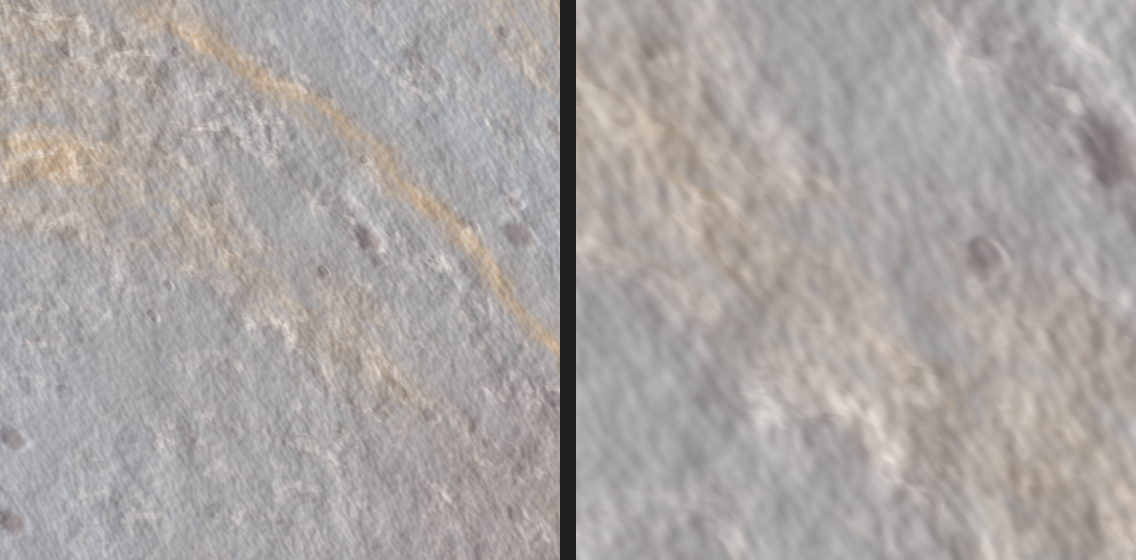
Left: the whole. Right: its middle third, enlarged.
Write a Shadertoy shader that draws this texture.

```glsl
#define GREY vec3(0.655, 0.645, 0.650)
#define COOL vec3(0.660, 0.668, 0.688)
#define DUSK vec3(0.625, 0.590, 0.585)
#define OCHRE vec3(0.765, 0.665, 0.555)
#define PALE vec3(0.810, 0.785, 0.770)
#define PIT_FLOOR vec3(0.500, 0.430, 0.430)
#define LIGHT_DIR vec2(-0.96, 0.28)
#define GRAIN_ANGLE -0.9
#define SHADE 0.066
#define PIT_COUNT 15
#define PIT_DEPTH 1.9

vec2 hash2(vec2 p) {
    vec3 v = fract(p.xyx * vec3(0.1031, 0.1030, 0.0973));
    v += dot(v, v.yzx + 33.33);
    return fract((v.xx + v.yz) * v.zy);
}

float corner(vec2 cell, vec2 offset, vec2 f) {
    float angle = 6.2832 * hash2(cell + offset + 57.0).x;
    return dot(vec2(cos(angle), sin(angle)), f - offset);
}

float gradientNoise(vec2 p) {
    vec2 cell = floor(p), f = fract(p);
    vec2 u = f * f * f * (f * (f * 6.0 - 15.0) + 10.0);
    float low = mix(corner(cell, vec2(0, 0), f), corner(cell, vec2(1, 0), f), u.x);
    float high = mix(corner(cell, vec2(0, 1), f), corner(cell, vec2(1, 1), f), u.x);
    return mix(low, high, u.y);
}

float fbm(vec2 p) {
    float sum = 0.0, amplitude = 1.0;
    for (int i = 0; i < 4; i++) {
        sum += amplitude * gradientNoise(p);
        p = p * 2.03 + 11.7;
        amplitude *= 0.55;
    }
    return sum;
}

vec2 rotate(vec2 p, float angle) {
    float c = cos(angle), s = sin(angle);
    return vec2(c * p.x + s * p.y, c * p.y - s * p.x);
}

float bump(float x, float width) {
    return exp(-x * x / (width * width));
}

// Scattered oval hollows; the value is scaled by each radius
float pits(vec2 p) {
    float sum = 0.0;
    p += 0.005 * vec2(gradientNoise(p * 45.0), gradientNoise(p * 45.0 + 80.0));
    for (int i = 0; i < PIT_COUNT; i++) {
        vec2 seed = vec2(float(i) * 7.0 + 3.0, 19.0);
        float size = hash2(seed + 40.0).x;
        float radius = mix(0.007, 0.021, size * size);
        vec2 d = rotate(p - hash2(seed), -0.6) / (radius * vec2(1.4, 0.9));
        float d2 = dot(d, d);
        sum += radius * exp(-d2 * d2);
    }
    return sum;
}

// Slanted grain, with lumps where the stone is rough
float relief(vec2 p, float rough) {
    vec2 g = rotate(p, GRAIN_ANGLE) * vec2(0.65, 1.0);
    float height = 0.0, frequency = 14.0;
    for (int i = 0; i < 5; i++) {
        float slope = i < 3 ? 0.15 + 0.65 * rough : mix(0.45, 0.8, rough);
        height += slope * gradientNoise(g * frequency + float(i) * 23.0) / frequency;
        frequency *= 1.75;
    }
    return height - PIT_DEPTH * pits(p);
}

void mainImage(out vec4 fragColor, in vec2 fragCoord) {
    vec2 p = fragCoord / iResolution.y;

    // Curved strata coordinates: along and across the diagonal veins
    float t = p.x - 0.36;
    float across = p.y - 0.93 + 0.55 * t + 0.5 * t * t;
    across += 0.035 * fbm(p * 5.0);
    vec2 strata = vec2(0.7 * (p.x - p.y), across);
    float streaks = fbm(strata * vec2(6.0, 17.0) + 4.0);
    float patches = fbm(p * 4.5 + 31.0);
    float crumbs = fbm(strata * vec2(20.0, 34.0) + 60.0);

    // Vein masks
    float mainVein = bump(across, 0.034) * smoothstep(0.15, 0.4, p.x);
    float wideVein = bump(across + 0.35, 0.075) * smoothstep(0.95, 0.6, p.x);
    float stainedCorner = smoothstep(0.5, 0.0, p.x) * smoothstep(0.45, 0.8, p.y);
    float farCorner = smoothstep(0.28, 0.0, length(p - vec2(1.0)));
    float warm = 0.75 * mainVein + 0.4 * wideVein + 0.38 * stainedCorner + 0.5 * farCorner;
    warm = clamp(warm * (0.9 + 1.1 * streaks + 0.6 * crumbs) + 0.14 * patches, 0.0, 0.9);

    float rough = 0.35 + 0.7 * streaks + 0.45 * patches;
    rough += 0.35 * (wideVein + stainedCorner) + 0.4 * bump(across + 0.09, 0.05);
    rough = clamp(rough, 0.0, 1.0);

    // Mineral colour
    float cool = smoothstep(0.65, 0.1, p.x + 0.5 * p.y) + smoothstep(0.04, 0.2, across);
    vec3 color = mix(GREY, COOL, clamp(cool + 0.7 * patches, 0.0, 1.0));
    float dusk = smoothstep(0.5, 1.0, p.x) * smoothstep(0.5, 0.1, p.y);
    color = mix(color, DUSK, clamp(dusk + 0.6 * streaks, 0.0, 0.85));
    color = mix(color, OCHRE, warm);
    color = mix(color, PALE, 0.65 * rough * smoothstep(0.1, 0.55, crumbs + 0.3 * streaks));
    color += 0.035 * fbm(p * 9.0 + 90.0);

    // Side light on the relief, then dark hollows
    float stepSize = 0.003;
    float here = relief(p, rough);
    float towardLight = relief(p + LIGHT_DIR * stepSize, rough);
    float lit = clamp((here - towardLight) / stepSize, -2.8, 2.8);
    color += SHADE * lit * vec3(1.0, 1.0, 0.98);
    color = mix(color, PIT_FLOOR, clamp(pits(p) * 24.0, 0.0, 0.5));

    fragColor = vec4(clamp(color, 0.0, 1.0), 1.0);
}
```
